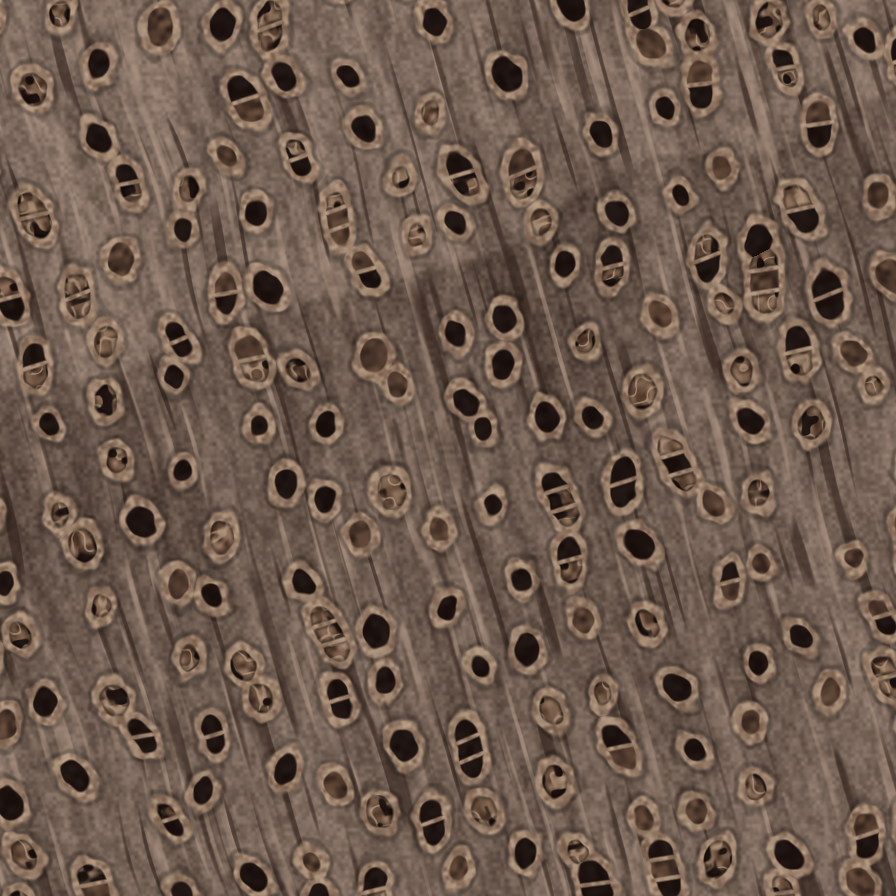
Give the GLSL for this texture, as a three.js fragment shader.

```glsl
// Draws the end grain of hardwood: slanting rays, a growth ring and ragged pores.
varying vec2 vUv;

float hash(vec2 p) {
  vec3 q = fract(p.xyx * 0.1031);
  q += dot(q, q.yzx + 33.33);
  return fract((q.x + q.y) * q.z);
}

float noise(vec2 p) {
  vec2 i = floor(p), f = fract(p);
  f = f * f * (3.0 - 2.0 * f);
  return mix(mix(hash(i), hash(i + vec2(1.0, 0.0)), f.x),
             mix(hash(i + vec2(0.0, 1.0)), hash(i + 1.0), f.x), f.y);
}

// Ground tissue, with g.y running along the rays
vec3 woodColor(vec2 uv, vec2 g) {
  g.x += 0.014 * (noise(g * 7.0) - 0.5);
  float streak = noise(g * vec2(55.0, 5.0) + 9.0);
  float fleck = noise(g * vec2(170.0, 55.0));
  float grain = noise(uv * 230.0);
  float tone = 0.46 + 0.42 * (streak - 0.5) + 0.4 * (fleck - 0.5) + 0.4 * (grain - 0.5);
  tone += 0.3 * (noise(uv * 5.0 + 3.0) - 0.5);

  // Growth ring: pale above its edge, dark just below
  float ring = uv.y - 0.56 - 0.34 * uv.x - 0.06 * (noise(uv * 7.0) - 0.5);
  tone += mix(-0.24 * exp(min(ring, 0.0) * 5.0), 0.1, smoothstep(-0.006, 0.006, ring));
  vec3 color = mix(vec3(0.32, 0.255, 0.22), vec3(0.60, 0.515, 0.46), tone);

  // Thin pale and dark rays
  float paleRay = smoothstep(0.68, 0.92, noise(g * vec2(120.0, 7.0) + 40.0));
  float darkRay = smoothstep(0.70, 0.92, noise(g * vec2(135.0, 8.0) + 80.0));
  color = mix(color, vec3(0.69, 0.59, 0.52), paleRay * (0.35 + 0.45 * fleck));
  return mix(color, vec3(0.20, 0.14, 0.115), darkRay * 0.65);
}

// Contents of a pore chamber: open and black, or choked with folded membranes
vec3 chamberColor(vec2 p, float depth, float kind) {
  vec3 hollow = vec3(0.085, 0.045, 0.035) + 0.05 * noise(p * 9.0);
  float fold = noise(p * 10.0 + kind * 50.0);
  float crease = 1.0 - smoothstep(0.02, 0.13, abs(noise(p * 6.5 + kind * 90.0) - 0.5));
  vec3 plug = mix(vec3(0.27, 0.18, 0.13), vec3(0.60, 0.48, 0.39), fold);
  plug = mix(plug, vec3(0.74, 0.63, 0.53), crease * 0.65);
  plug = mix(hollow, plug, smoothstep(0.2, 0.4, noise(p * 7.0 + kind * 70.0)));
  plug *= mix(0.6, 1.0, smoothstep(0.0, 0.07, depth));
  vec3 membrane = mix(hollow, vec3(0.42, 0.31, 0.24), 0.25 + 0.75 * fold);
  vec3 filled = mix(membrane, plug, step(0.62, kind));
  return mix(hollow, filled, step(0.48, kind));
}

void main() {
  vec2 uv = vUv;
  vec2 g = vec2(dot(uv, vec2(0.963, 0.27)), dot(uv, vec2(-0.27, 0.963)));
  vec3 color = woodColor(uv, g);

  // Find the nearest pore in a jittered grid
  vec2 cellPos = g * 13.3 + 20.0;
  vec2 home = floor(cellPos);
  float ragged = noise(cellPos * 7.0) - 0.5;
  float nearest = 9.0;
  float kind = 0.0;
  vec2 local = vec2(0.0);
  for (int j = -1; j <= 1; j++) {
    for (int i = -1; i <= 1; i++) {
      vec2 id = home + vec2(float(i), float(j));
      if (hash(id + 5.3) > 0.95) continue;
      vec2 jitter = vec2(hash(id + 11.7), hash(id + 27.1)) - 0.5;
      vec2 p = cellPos - id - 0.5 - 0.6 * jitter;
      p.x += p.y * 0.5 * (hash(id + 61.9) - 0.5);

      // One to three chambers stacked along the ray
      float pick = hash(id + 43.9);
      float chambers = 1.0 + step(0.72, pick) + step(0.93, pick);
      float radius = mix(0.125, 0.215, hash(id + 71.3));
      float halfSpan = 0.11 * (chambers - 1.0);
      vec2 q = vec2(p.x, (p.y - clamp(p.y, -halfSpan, halfSpan)) * 0.8);
      float d = length(q) - radius + 0.05 * ragged;

      // Pale walls between the chambers
      float halfLength = halfSpan + radius / 0.8;
      float slot = (p.y + 0.3 * p.x * jitter.y) / halfLength * 0.5 + 0.5;
      slot = clamp(slot, 0.0, 0.999) * chambers;
      float wall = abs(fract(slot + 0.5) - 0.5) * 2.0 * halfLength / chambers;
      float inner = step(0.5, slot) * step(slot, chambers - 0.5);
      d = max(d, mix(-1.0, min(0.03 - wall, 0.04), inner));

      if (d < nearest) {
        nearest = d;
        local = p + id * 3.0;
        kind = mix(hash(id + floor(slot) * 17.0), hash(id + 93.1), 0.4);
      }
    }
  }

  // Faint shadow, ragged pale rim, then the chamber
  float rimWidth = 0.065 + 0.07 * noise(cellPos * 6.0 + 30.0);
  float shadow = 1.0 - smoothstep(0.01, 0.07, abs(nearest - rimWidth - 0.03));
  color *= 1.0 - 0.22 * shadow;
  float rim = 1.0 - smoothstep(rimWidth - 0.03, rimWidth + 0.03, nearest);
  float rimGrain = noise(cellPos * 15.0);
  vec3 rimColor = mix(vec3(0.47, 0.36, 0.29), vec3(0.76, 0.65, 0.55), rimGrain);
  color = mix(color, rimColor, rim * 0.88);
  float lumen = 1.0 - smoothstep(-0.022, 0.018, nearest);
  color = mix(color, chamberColor(local, -nearest, kind), lumen);

  gl_FragColor = vec4(color, 1.0);
}
```
